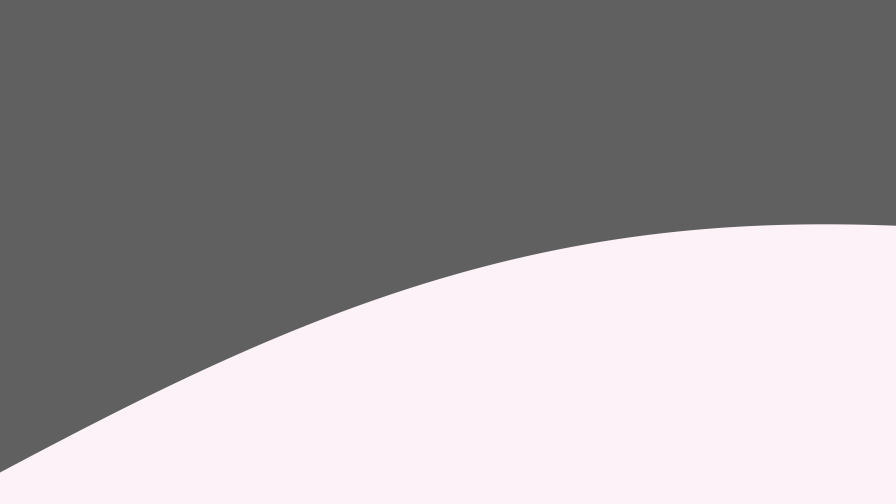
Reproduce this background procedurally as a WebGL 2 fragment shader.

```glsl
#version 300 es
precision highp float;
// A pale pink hill rising to the right under a flat grey sky.
// Its crest is one quartic curve; the distance to that curve,
// corrected for slope, gives a smooth edge at any canvas size.

uniform vec2 u_resolution;
out vec4 fragColor;

// Crest height as a fraction of the canvas height, for x in 0..1.
float crestHeight(float x) {
    return 0.0625 + x * (0.9438 + x * (-0.0702 + x * (-0.6636 + x * 0.2796)));
}

// Derivative of the crest height.
float crestSlope(float x) {
    return 0.9438 + x * (-0.1404 + x * (-1.9908 + x * 1.1184));
}

void main() {
    vec2 uv = gl_FragCoord.xy / u_resolution;
    float aspect = u_resolution.x / u_resolution.y;

    // Signed distance above the crest, in canvas heights.
    float slope = crestSlope(uv.x) / aspect;
    float dist = (uv.y - crestHeight(uv.x)) / sqrt(1.0 + slope * slope);

    // Flat fills joined across a one-pixel edge.
    vec3 sky = vec3(0.378);
    vec3 hill = vec3(0.99, 0.95, 0.97);
    float hillCover = clamp(0.5 - dist * u_resolution.y, 0.0, 1.0);
    fragColor = vec4(mix(sky, hill, hillCover), 1.0);
}
```
